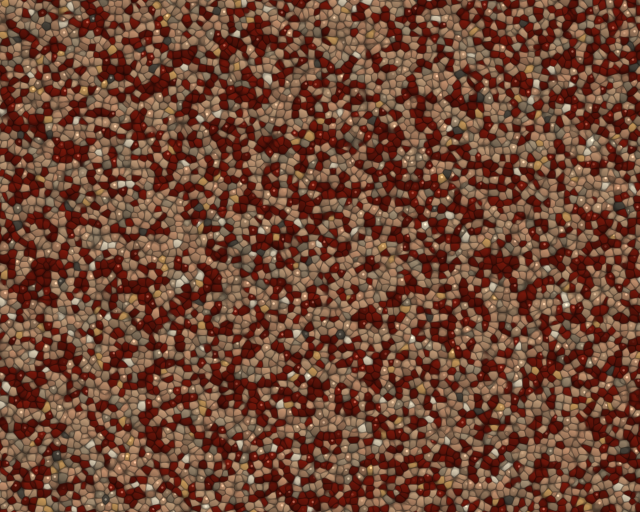
Give the GLSL for this texture, as a Shadertoy shader.

```glsl
// Draws a dense bed of small rounded tan and dark red mineral grains.

vec3 hash3(vec2 cell) {
    vec3 q = fract((cell.xyx + 17.0) * vec3(0.1031, 0.1030, 0.0973));
    q += dot(q, q.yxz + 33.33);
    return fract((q.xxy + q.yzz) * q.zyx);
}

// Layered sines that gather the red grains into loose clumps
float clumping(vec2 p) {
    float wave = sin(p.x * 0.83 + 1.9 * sin(p.y * 0.47 + 0.6));
    wave += sin(p.y * 0.91 - p.x * 0.32 + 2.1 * sin(p.x * 0.39));
    wave += sin(p.x * 0.57 + p.y * 0.64 + 1.7 * sin(p.y * 0.29 - p.x * 0.21));
    return wave + 0.6 * sin(p.x * 0.13 - 1.5 * sin(p.y * 0.17));
}

// Base colour of one grain: red, tan, or a rarer mineral
vec3 grainColor(vec2 site, vec3 kind, vec3 tone) {
    if (kind.x + 0.085 * clumping(site) < 0.37)
        return vec3(0.375, 0.075, 0.035) * mix(0.78, 1.12, tone.x);

    vec3 tan1 = mix(vec3(0.62, 0.45, 0.34), vec3(0.60, 0.49, 0.38), tone.y);
    tan1 *= mix(0.76, 1.12, sqrt(tone.x));
    vec3 grey = vec3(0.50, 0.45, 0.37) * mix(0.8, 1.15, tone.x);
    vec3 color = mix(tan1, grey, 0.8 * step(0.86, kind.y));
    color = mix(color, vec3(0.68, 0.52, 0.31), step(0.965, kind.z));
    color = mix(color, vec3(0.76, 0.71, 0.62), step(0.972, kind.y));
    return mix(color, vec3(0.25, 0.23, 0.20), step(kind.z, 0.012));
}

void mainImage(out vec4 fragColor, in vec2 fragCoord) {
    vec2 p = fragCoord / iResolution.y * 70.0;
    vec2 home = floor(p);
    vec3 colorSum = vec3(0.0);
    float weightSum = 0.0;
    float nearest = 9.0;
    float second = 9.0;

    // Soft cellular blend of the surrounding grains
    for (int y = -2; y <= 2; y++) {
        for (int x = -2; x <= 2; x++) {
            vec2 cell = home + vec2(x, y);
            vec3 place = hash3(cell);
            vec3 kind = hash3(cell + 131.0);
            vec3 tone = hash3(cell + 277.0);
            vec2 site = cell + 0.5 + 0.86 * (place.xy - 0.5);
            vec2 offset = p - site;

            // Slightly stretched grains of uneven size
            float angle = 6.2832 * place.z;
            vec2 axis = vec2(cos(angle), sin(angle));
            float d = length(offset + 0.3 * axis * dot(axis, offset));
            d -= 0.2 * tone.z;
            second = min(second, max(nearest, d));
            nearest = min(nearest, d);

            // Light from above and a small glint on some grains
            vec3 color = grainColor(site, kind, tone);
            color *= 1.0 + 0.22 * clamp(offset.y + 0.3 * offset.x, -0.7, 0.7);
            float glint = 1.0 - smoothstep(0.04, 0.27, length(offset - vec2(0.06, 0.14)));
            color += vec3(0.33, 0.31, 0.28) * glint * smoothstep(0.80, 1.0, place.z);

            float weight = exp(-15.0 * d);
            colorSum += color * weight;
            weightSum += weight;
        }
    }

    // Shaded gaps between grains
    float body = smoothstep(0.0, 0.38, second - nearest);
    float depth = 1.0 - 0.28 * smoothstep(0.30, 0.80, nearest);
    vec3 color = colorSum / weightSum * mix(0.73, 1.03, body) * depth;
    fragColor = vec4(color, 1.0);
}
```
